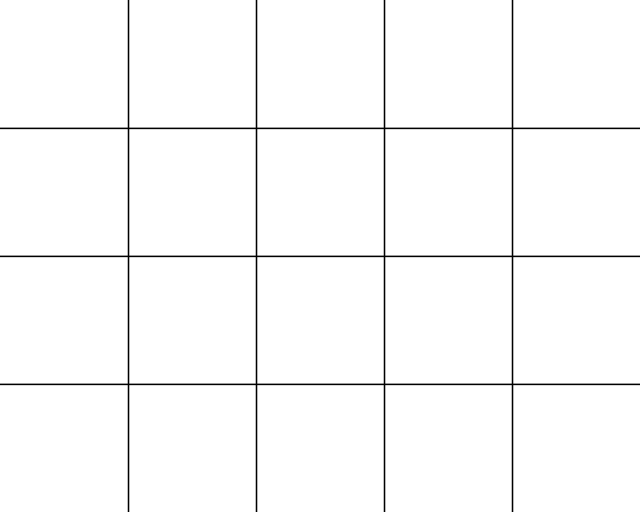
A WebGL 2 fragment shader for this pattern:

```glsl
#version 300 es
precision highp float;
// Draws a plain grid of thin black lines on white, five cells across and four
// down, with no border. Each axis measures the distance to its nearest inner
// line, and the share of the pixel that the line covers sets the ink.

uniform vec2 u_resolution;
out vec4 fragColor;

const vec2 CELLS = vec2(5.0, 4.0);
const float LINE_WIDTH = 0.00242;           // share of the canvas width
const vec2 GRID_SHIFT = vec2(0.0008, -0.0006); // right and down, same unit
const vec3 PAPER = vec3(1.0);
const vec3 INK = vec3(0.0);

// Distance from position to the nearest inner line of evenly split cells.
float innerLineDistance(float position, float extent, float cells) {
  float pitch = extent / cells;
  float index = clamp(round(position / pitch), 1.0, cells - 1.0);
  return abs(position - index * pitch);
}

// Share of a pixel covered by a line whose centre lies at the given distance.
float lineCoverage(float dist, float width, float pixel) {
  float low = max(dist - 0.5 * pixel, -0.5 * width);
  float high = min(dist + 0.5 * pixel, 0.5 * width);
  return clamp((high - low) / pixel, 0.0, 1.0);
}

void main() {
  // Canvas units: the width is one.
  float pixel = 1.0 / u_resolution.x;
  vec2 extent = u_resolution * pixel;
  vec2 position = gl_FragCoord.xy * pixel - GRID_SHIFT;

  // Upright and level lines
  float upright = lineCoverage(
      innerLineDistance(position.x, extent.x, CELLS.x), LINE_WIDTH, pixel);
  float level = lineCoverage(
      innerLineDistance(position.y, extent.y, CELLS.y), LINE_WIDTH, pixel);

  // Joint coverage where lines cross
  float ink = 1.0 - (1.0 - upright) * (1.0 - level);
  fragColor = vec4(mix(PAPER, INK, ink), 1.0);
}
```
